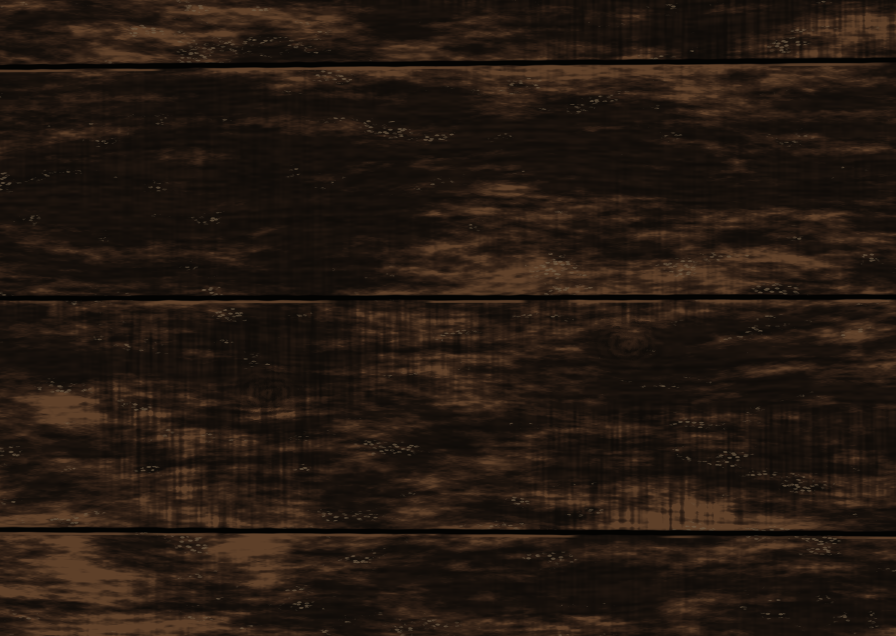
Give the GLSL for this texture, as a Shadertoy shader.

```glsl
// Dark stained timber: four horizontal planks split by three thin, slightly fanned gaps.
// Stretched noise wears the stain away to brown wood; fine grain, a weave of
// scratches, knots and cellular chips add age. Lengths are in canvas heights.

const float PITCH = 0.368;        // plank height
const float FIRST_GAP = 0.164;    // height of the lowest gap
const float GAP_HALF = 0.0040;    // half of the gap thickness
const float BASE_LEAN = -0.005;   // slope of the lowest gap
const float FAN = 0.0065;         // slope gained per gap
const float WEAR_START = 0.455;
const float WEAR_FULL = 0.76;
const float HATCH_DEPTH = 0.55;
const float GRAIN_DEPTH = 1.15;
const int KNOTS = 2;
const vec2 KNOT_FIRST = vec2(0.421, 0.383);
const vec2 KNOT_STEP = vec2(0.568, 0.077);
const vec2 KNOT_SIZE = vec2(0.050, 0.036);

const vec3 STAIN = vec3(0.052, 0.040, 0.029);
const vec3 RED_WOOD = vec3(0.172, 0.112, 0.075);
const vec3 BARE_WOOD = vec3(0.370, 0.252, 0.162);
const vec3 CHIP = vec3(0.43, 0.36, 0.27);
const vec3 GAP = vec3(0.012, 0.010, 0.008);

float hash(vec2 p) {
    vec3 q = fract(p.xyx * vec3(0.1031, 0.1030, 0.0973));
    q += dot(q, q.yzx + 33.33);
    return fract((q.x + q.y) * q.z);
}

float noise(vec2 p) {
    vec2 i = floor(p), f = fract(p);
    f = f * f * (3.0 - 2.0 * f);
    return mix(mix(hash(i), hash(i + vec2(1, 0)), f.x),
               mix(hash(i + vec2(0, 1)), hash(i + vec2(1, 1)), f.x), f.y);
}

float layered(vec2 p) {
    float sum = 0.0, amp = 0.40;
    for (int i = 0; i < 5; i++) {
        sum += amp * noise(p);
        p = p * vec2(2.2, 1.9) + 17.3;
        amp *= 0.66;
    }
    return sum / 1.03;
}

// Distance to the nearest jittered cell point
float cells(vec2 p) {
    vec2 base = floor(p);
    float nearest = 2.0;
    for (int y = -1; y <= 1; y++)
    for (int x = -1; x <= 1; x++) {
        vec2 cell = base + vec2(x, y);
        vec2 point = cell + vec2(hash(cell), hash(cell + 41.7));
        nearest = min(nearest, length(p - point));
    }
    return nearest;
}

// Layered sines that bend the grain
float sway(vec2 p) {
    return sin(p.x * 4.1 + p.y * 9.0) + 0.5 * sin(p.x * 9.7 - p.y * 21.0)
         + 0.25 * sin(p.x * 23.0 + p.y * 34.0);
}

void mainImage(out vec4 fragColor, in vec2 fragCoord) {
    vec2 p = fragCoord / iResolution.y;
    float px = 1.0 / iResolution.y;

    // Plank index and distances to the gaps below and above
    float side = p.x - 0.7;
    float v = (p.y - FIRST_GAP - side * BASE_LEAN) / (PITCH + side * FAN);
    float id = floor(v);
    float below = fract(v) * PITCH;
    float above = PITCH - below;

    // Grain coordinates flow around the knots
    vec2 q = p + id * vec2(7.3, 3.1);
    q.y += 0.005 * sway(q);
    float knot = 0.0, rings = 0.0;
    for (int i = 0; i < KNOTS; i++) {
        vec2 d = (p - KNOT_FIRST - float(i) * KNOT_STEP) / KNOT_SIZE;
        float r = length(d) + 0.5 * (layered(d * 2.5 + 9.0) - 0.5);
        float mask = exp(-r * r * 1.6);
        q.y -= 0.022 * d.y * mask;
        rings += mask * sin(r * 17.0);
        knot += mask;
    }

    // Wear: patches with ragged streaks, rubbed plank edges, a drifting bright zone
    float broad = layered(q * vec2(2.8, 11.0));
    float streak = layered(q * vec2(9.0, 55.0) + 5.0);
    float lowBand = mix(0.070, 0.014, mod(id, 2.0));
    float rim = exp(-below / lowBand) + 0.8 * exp(-above / 0.025);
    float zone = cos(6.2832 * (p.x - 1.05 + 0.33 * id) / 1.2);
    float worn = 0.52 * broad + 0.48 * streak + 0.10 * rim + 0.025 * zone;
    float wear = smoothstep(WEAR_START, WEAR_FULL, worn);

    // Fine grain and a weave of vertical scratches
    float grain = 0.55 * noise(q * vec2(10.0, 165.0)) + 0.45 * noise(q * vec2(60.0, 260.0));
    float saw = 0.55 * noise(p * vec2(165.0, 11.0)) + 0.45 * noise(p * vec2(240.0, 26.0) + 3.0);
    float weave = smoothstep(0.30, 0.65, noise(q * vec2(3.0, 7.0) + 8.0)) * mix(1.0, 0.35, mod(id, 2.0));
    float tone = 0.09 + 0.13 * wear + wear * 0.78;
    tone *= 1.0 + GRAIN_DEPTH * (grain - 0.5);
    tone *= 1.0 + HATCH_DEPTH * weave * 2.0 * (saw - 0.55);
    tone += 0.13 * (grain - 0.35) + 0.12 * weave * (saw - 0.45);
    tone += 0.09 * rings + 0.03 * knot;
    tone = clamp(tone, 0.0, 1.1);

    vec3 color = mix(STAIN, RED_WOOD, smoothstep(-0.06, 0.42, tone));
    color = mix(color, BARE_WOOD, smoothstep(0.30, 1.0, tone));

    // Sparse pale chips, broken up and denser along the gaps
    float chip = 1.0 - smoothstep(0.15, 0.45, cells(q * vec2(85.0, 190.0)));
    float chipArea = layered(q * vec2(11.0, 42.0) + 30.0) + 0.07 * exp(-min(below, above) / 0.02);
    color = mix(color, CHIP, 0.7 * chip * smoothstep(0.66, 0.78, chipArea));

    // Lit upper lip of each plank, then the black gap
    float lip = 1.0 - smoothstep(0.001, 0.001 + 1.5 * px, abs(above - GAP_HALF - 0.002));
    color = mix(color, BARE_WOOD, 0.85 * lip * smoothstep(0.25, 0.6, noise(vec2(p.x * 14.0, id))));
    float rough = GAP_HALF + 0.0014 * (noise(vec2(p.x * 45.0, id * 5.0)) - 0.5);
    float wood = smoothstep(rough - px, rough + px, min(below, above));
    color *= mix(0.6, 1.0, smoothstep(0.0, 0.008, below));
    color = mix(GAP, color, wood);

    fragColor = vec4(color, 1.0);
}
```
